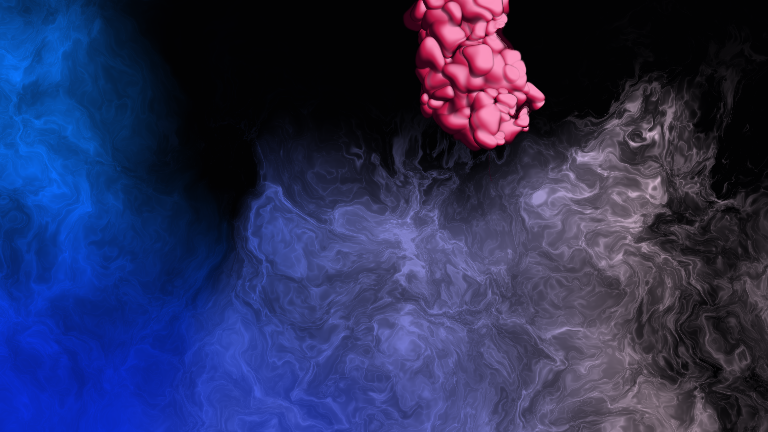
This background is drawn by a Shadertoy shader. Its source:

```glsl
// Blue and lavender smoke drifting over black, with a lobed pink ink plume above.
// Smoke: warped fractal noise shaped by soft masks, plus ridged noise filaments.
// Ink: a loop of hashed, lit spheres blended by height along a leaning spine.

const vec3 NIGHT  = vec3(0.006, 0.006, 0.012);
const vec3 AZURE  = vec3(0.03, 0.41, 0.90);
const vec3 ROYAL  = vec3(0.03, 0.15, 0.75);
const vec3 COBALT = vec3(0.16, 0.27, 0.69);
const vec3 VIOLET = vec3(0.45, 0.45, 0.70);
const vec3 MAUVE  = vec3(0.60, 0.52, 0.58);
const vec3 INK_SHADOW = vec3(0.20, 0.01, 0.09);
const vec3 INK_BODY   = vec3(0.74, 0.09, 0.28);
const vec3 INK_LIGHT  = vec3(0.98, 0.58, 0.74);
const vec3 LIGHT_DIR  = vec3(0.50, 0.48, 0.72);
const int   LOBES = 124;
const float LOBE_MIN = 0.013;
const float LOBE_MAX = 0.038;
const float LOBE_BLEND = 190.0;
const float SMOKE_WARP = 0.17;
const float STRAND_MEAN = 0.42;

float hash(vec2 p) {
    return fract(sin(dot(p, vec2(127.1, 311.7))) * 43758.5453);
}

float noise(vec2 p) {
    vec2 i = floor(p), f = fract(p);
    f = f * f * (3.0 - 2.0 * f);
    return mix(mix(hash(i), hash(i + vec2(1, 0)), f.x),
               mix(hash(i + vec2(0, 1)), hash(i + vec2(1, 1)), f.x), f.y);
}

const mat2 TURN = mat2(1.6, 1.2, -1.2, 1.6);

float fbm(vec2 p) {
    float sum = 0.0, amp = 0.5;
    for (int i = 0; i < 5; i++) {
        sum += amp * noise(p);
        p = TURN * p + 3.7;
        amp *= 0.5;
    }
    return sum;
}

// Thin bright ridges, like folded sheets of smoke
float filaments(vec2 p) {
    float sum = 0.0, amp = 0.42;
    for (int i = 0; i < 4; i++) {
        float ridge = 1.0 - abs(2.0 * noise(p) - 1.0);
        sum += amp * pow(ridge, 4.0);
        p = TURN * p + 5.1;
        amp *= 0.78;
    }
    return sum;
}

vec3 smoke(vec2 p) {
    vec2 drift = vec2(fbm(p * 3.2), fbm(p * 3.2 + 17.0)) - 0.5;
    vec2 curl = vec2(fbm(p * 7.0 + 4.0 * drift + 5.0),
                     fbm(p * 7.0 + 4.0 * drift + 31.0)) - 0.5;
    vec2 w = p + SMOKE_WARP * drift + 0.14 * curl;
    float cloud = smoothstep(0.22, 0.72, fbm(w * 6.5 + 2.0));
    float wisp = filaments(w * vec2(8.0, 6.5) + 2.2 * curl);
    float strand = wisp - STRAND_MEAN;
    float thin = smoothstep(1.2, 1.7, p.x);

    // Blue bank along the left, widening downward
    float edge = 0.32 + 0.18 * smoothstep(0.65, 0.35, w.y) + 0.4 * smoothstep(0.4, 0.05, w.y);
    float bank = smoothstep(edge + 0.14, edge - 0.24, w.x);
    bank *= mix(1.0, 0.62, smoothstep(0.8, 1.05, p.y));
    vec3 blue = mix(ROYAL, AZURE, smoothstep(0.1, 0.75, p.y));
    float folds = mix(0.66, 1.06, cloud) + 0.34 * strand;
    vec3 col = NIGHT + blue * bank * mix(folds, 1.0, 0.5 * smoothstep(0.4, 0.0, p.y));

    // Lavender bank: its upper edge rises, dips, then falls at the right
    float top = 0.20 + 0.47 * smoothstep(0.34, 0.74, w.x)
              - 0.06 * exp(-30.0 * (w.x - 1.12) * (w.x - 1.12))
              + 0.05 * smoothstep(1.15, 1.45, w.x)
              - 0.24 * smoothstep(1.58, 1.85, w.x);
    float depth = smoothstep(top + 0.06, top - 0.2, w.y);
    float body = mix(mix(0.66, 0.98, cloud), 0.2 + 0.62 * cloud, thin);
    float density = depth * (body + mix(0.42, 0.85, thin) * strand);
    density += 0.45 * depth * (1.0 - depth) * strand;
    density *= mix(1.0, 0.62, smoothstep(1.45, 1.75, p.x));
    density *= smoothstep(0.24, 0.55, p.x);

    vec3 tint = mix(COBALT, VIOLET, smoothstep(0.4, 1.0, p.x));
    tint = mix(tint, MAUVE, smoothstep(1.0, 1.55, p.x));
    float lowBlue = smoothstep(0.4, 0.0, p.y) * smoothstep(1.45, 0.7, p.x);
    tint = mix(tint, vec3(0.20, 0.27, 0.74), 0.55 * lowBlue);
    tint *= 1.0 + 0.3 * strand;
    col = mix(col, tint, clamp(density, 0.0, 1.0));

    // Loose strands in the dark upper right and faint veils over the dark middle
    vec2 a = (p - vec2(1.53, 0.67)) / vec2(0.27, 0.19);
    vec2 b = (p - vec2(0.52, 0.68)) / vec2(0.20, 0.24);
    vec2 c = (p - vec2(0.95, 0.62)) / vec2(0.32, 0.08);
    float patches = smoothstep(0.35, 0.65, fbm(w * 4.0 + 40.0));
    float thread = wisp * smoothstep(0.25, 0.75, wisp);
    col += MAUVE * thread * (0.25 + patches) * 0.62 * exp(-dot(a, a));
    col += COBALT * thread * (0.1 + patches) * 0.3 * exp(-dot(b, b));
    col += VIOLET * thread * 0.35 * exp(-dot(c, c));
    return col;
}

float spineX(float y) { return 1.06 + 0.2 * (1.0 - y); }

float halfWidth(float y) {
    return 0.13 * sqrt(clamp((y - 0.66) / 0.1, 0.0, 1.0))
         * mix(1.0, 0.74, smoothstep(0.8, 0.9, y));
}

// Returns ink colour and coverage
vec4 ink(vec2 p, float pixel) {
    if (abs(p.x - 1.1) > 0.24 || p.y < 0.58) return vec4(0.0);
    p += 0.03 * (vec2(noise(p * 26.0), noise(p * 26.0 + 9.0)) - 0.5);
    float cover = smoothstep(pixel, -pixel, abs(p.x - spineX(p.y)) - halfWidth(p.y));
    vec3 sum = INK_SHADOW * cover;
    float total = cover;
    for (int i = 0; i < LOBES; i++) {
        float id = float(i);
        float y = mix(1.03, 0.668, (id + 0.5) / float(LOBES));
        float side = 2.0 * fract(id * 0.618 + 0.15 * hash(vec2(id, 2.0))) - 1.0;
        float size = hash(vec2(id, 7.0));
        float radius = mix(LOBE_MIN, LOBE_MAX, size * sqrt(size));
        vec2 d = (p - vec2(spineX(y) + side * halfWidth(y), y)) / radius;
        float dist = length(d);
        float inside = smoothstep(pixel, -pixel, (dist - 1.0) * radius);
        float bulge = sqrt(max(1.0 - dist * dist, 0.0));
        float height = hash(vec2(id, 13.0));
        float lift = 0.05 * sqrt(1.0 - side * side) + 0.04 * height;
        // Low lobes and the left flank sit in shade
        float lit = dot(vec3(d, bulge), LIGHT_DIR) + 0.2 * side + 0.3 * height - 0.24;
        vec3 shade = mix(INK_SHADOW, INK_BODY, smoothstep(-0.1, 0.42, lit));
        shade = mix(shade, INK_LIGHT, smoothstep(0.36, 0.82, lit));
        shade *= mix(0.5, 1.0, smoothstep(0.0, 0.55, bulge));
        float weight = inside * exp(LOBE_BLEND * (lift + radius * bulge));
        sum += weight * shade;
        total += weight;
        cover = max(cover, inside);
    }
    return vec4(sum / max(total, 0.0001), cover);
}

void mainImage(out vec4 fragColor, in vec2 fragCoord) {
    vec2 p = fragCoord / iResolution.y;
    p.x *= 16.0 / 9.0 * iResolution.y / iResolution.x;
    vec4 plume = ink(p, 1.0 / iResolution.y);
    vec3 col = mix(smoke(p), plume.rgb, plume.a);
    fragColor = vec4(clamp(col, 0.0, 1.0), 1.0);
}
```
